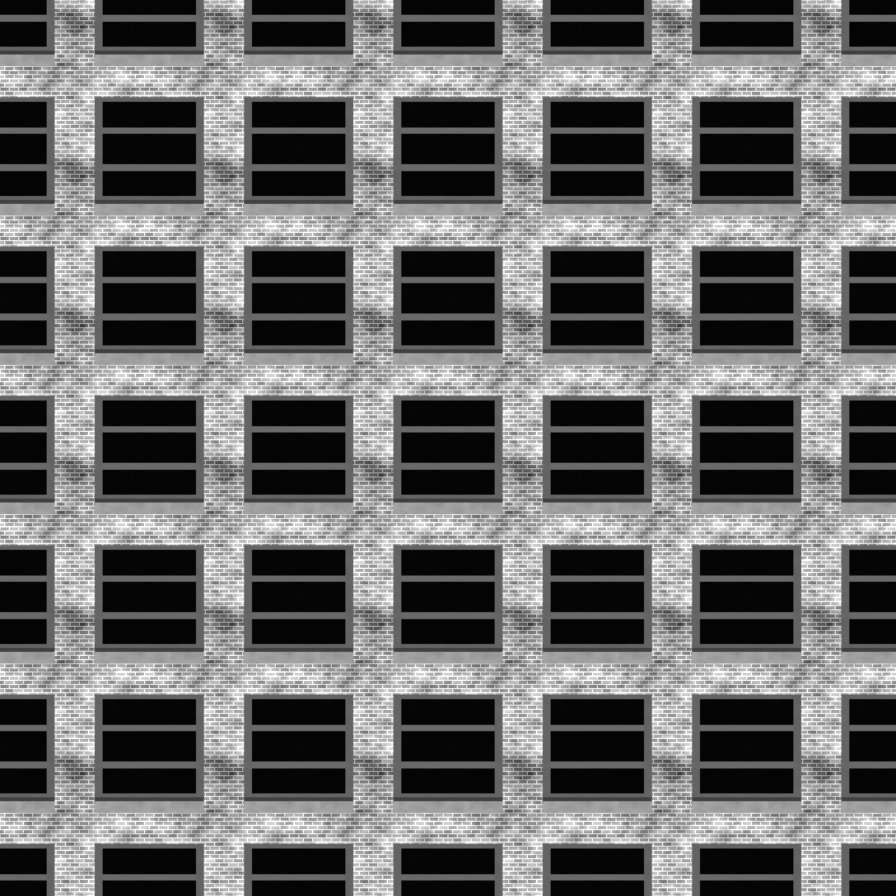
A three.js fragment shader for this pattern:

```glsl
varying vec2 vUv;

const float REPEATS = 6.0;
const vec2 BRICKS = vec2(16.0, 36.0);
const float SOFT = 0.006;

const float GLASS = 0.018;
const float FRAME = 0.39;
const float BAR = 0.41;
const float SILL = 0.25;
const float LEDGE = 0.61;
const float BRICK = 0.58;
const float MORTAR = 0.84;

float hash(vec2 p) {
  vec3 q = fract(vec3(p.xyx) * 0.1031);
  q += dot(q, q.yzx + 33.33);
  return fract((q.x + q.y) * q.z);
}

// Value noise that wraps after a whole number of lattice steps
float tileNoise(vec2 p, vec2 period) {
  vec2 i = floor(p);
  vec2 f = fract(p);
  f = f * f * (3.0 - 2.0 * f);
  vec2 a = mod(i, period);
  vec2 b = mod(i + 1.0, period);
  return mix(mix(hash(a), hash(vec2(b.x, a.y)), f.x),
             mix(hash(vec2(a.x, b.y)), hash(b), f.x), f.y);
}

float tileFbm(vec2 p, vec2 period) {
  float sum = 0.0;
  float weight = 0.5;
  for (int i = 0; i < 4; i++) {
    sum += weight * tileNoise(p * period, period);
    period *= 2.0;
    weight *= 0.6;
  }
  return sum / 1.088;
}

float band(float x, float low, float high) {
  return smoothstep(low - SOFT, low + SOFT, x)
       * (1.0 - smoothstep(high - SOFT, high + SOFT, x));
}

float box(vec2 p, vec2 low, vec2 high) {
  return band(p.x, low.x, high.x) * band(p.y, low.y, high.y);
}

// Soft slanted patch, wrapped around the cell
float smudge(vec2 p, vec2 centre, vec2 radius, float slant) {
  vec2 d = fract(p - centre + 0.5) - 0.5;
  d.y -= slant * d.x;
  d /= radius;
  return exp(-dot(d, d));
}

// Running bond: grey bricks in pale mortar
float brickwork(vec2 p, vec2 count) {
  vec2 grid = p * count;
  grid.x += 0.5 * mod(floor(grid.y), 2.0);
  vec2 id = mod(floor(grid), count);
  vec2 f = abs(fract(grid) - 0.5);
  float joint = max(smoothstep(0.36, 0.5, f.x), smoothstep(0.2, 0.5, f.y));
  float brick = BRICK + 0.18 * (hash(id + 7.0) - 0.5);
  return mix(brick, MORTAR, joint);
}

// Mottling and soot shared by every cell
float weathering(vec2 p) {
  float tone = 0.55 * (tileFbm(p, vec2(6.0)) - 0.5);
  tone += 0.22 * (tileNoise(p * vec2(20.0, 32.0), vec2(20.0, 32.0)) - 0.5);
  tone -= 0.17 * smudge(p, vec2(0.49, -0.17), vec2(0.08, 0.09), 0.2);
  tone -= 0.16 * smudge(p, vec2(0.47, -0.40), vec2(0.12, 0.05), 0.8);
  tone += 0.16 * smudge(p, vec2(0.60, -0.05), vec2(0.06, 0.09), 0.0);
  tone += 0.09 * smudge(p, vec2(0.08, 0.47), vec2(0.17, 0.06), 0.0);
  return tone;
}

void main() {
  // Cell centred on a window
  vec2 tile = fract(vUv * REPEATS + 0.5);
  vec2 p = tile - 0.5;

  // Wall
  float shade = brickwork(tile, BRICKS) + weathering(p);

  // Ledge and its shadowed sill
  float grain = tileFbm(tile, vec2(16.0)) - 0.5;
  shade = mix(shade, LEDGE + 0.14 * grain,
              box(p, vec2(-0.365, -0.443), vec2(0.365, -0.355)));
  shade = mix(shade, SILL, box(p, vec2(-0.365, -0.365), vec2(0.365, -0.33)));

  // Frame, panes and crossbars
  shade = mix(shade, FRAME + 0.04 * grain,
              box(p, vec2(-0.365, -0.339), vec2(0.365, 0.349)));
  float pane = box(p, vec2(-0.3125, -0.3125), vec2(0.3125, 0.318));
  float bars = band(p.y, 0.104, 0.146) + band(p.y, -0.146, -0.099);
  float inside = mix(GLASS + 0.012 * grain, BAR, bars);
  shade = mix(shade, inside, pane);

  gl_FragColor = vec4(vec3(clamp(shade, 0.0, 1.0)), 1.0);
}
```
